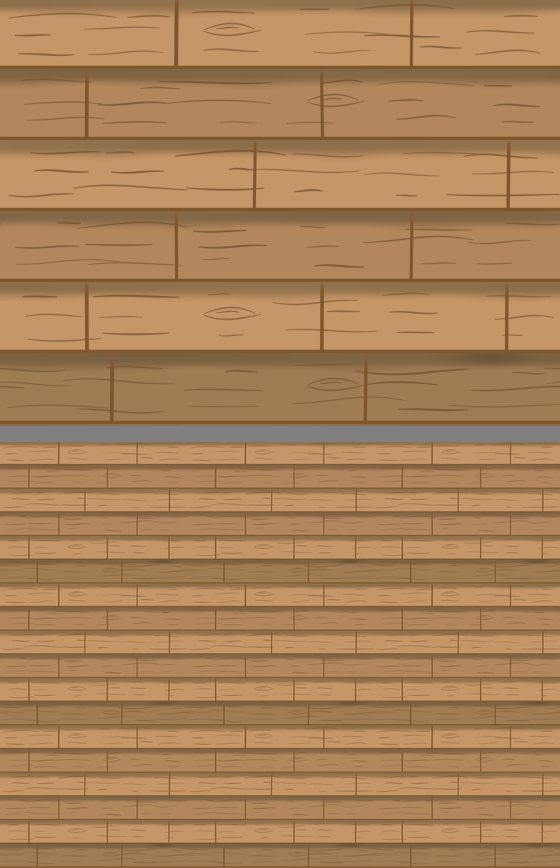
Top, the tile; bottom, the same tile 3 across and 3 down.
Reproduce this texture procedurally as a Shadertoy shader.

```glsl
// Six rows of flat wooden planks with staggered joints, top shadows and sketched grain.

vec3 hash3(vec2 p) {
    vec3 q = fract(p.xyx * vec3(0.1031, 0.1130, 0.0973) + 0.17);
    q += dot(q, q.yxz + 33.33);
    return fract((q.xxy + q.yzz) * q.zyx);
}

// Coverage of a band of the given half width, smoothed over about a pixel
float band(float dist, float halfWidth) {
    float px = 0.75 / iResolution.y;
    return 1.0 - smoothstep(halfWidth - px, halfWidth + px, abs(dist));
}

// Tapered pencil stroke: bend lifts its middle, wave tilts and ripples it
float stroke(vec2 d, float halfLen, float bend, float wave, float halfWidth) {
    float s = d.x / halfLen;
    float taper = max(1.0 - s * s, 0.0);
    float curve = bend * taper + wave * sin(2.6 * s + 40.0 * bend);
    return band(d.y - curve, halfWidth * (0.5 + 0.5 * taper)) * smoothstep(0.0, 0.12, taper);
}

// Signed horizontal offset on the wrapped canvas, in canvas heights
float wrapX(float dx) {
    return (fract(dx + 0.5) - 0.5) * iResolution.x / iResolution.y;
}

// Three lanes of scattered strokes, leaving room for the knot
float grain(float x, float f, float row, float knotX, bool hasKnot) {
    const float CELLS = 6.0;
    float ink = 0.0;
    for (float lane = 0.0; lane < 3.0; lane++) {
        for (float k = -1.0; k <= 1.0; k++) {
            float cell = mod(floor(x * CELLS) + k, CELLS);
            vec2 id = vec2(cell + 3.0, row * 3.0 + lane + 7.0);
            vec3 a = hash3(id), b = hash3(id + 41.0);
            float cx = (cell + 0.25 + 0.5 * a.x) / CELLS;
            if (hasKnot && lane == 1.0 && abs(cx - knotX) < 0.12) continue;
            float cy = 0.24 + 0.26 * lane + 0.13 * (a.y - 0.5);
            float len = 0.024 + 0.116 * pow(a.z, 1.2);
            vec2 d = vec2(wrapX(x - cx), (f - cy) / 6.0);
            float s = stroke(d, len, (b.x - 0.4) * 0.14 * len, (b.y - 0.5) * 0.09 * len,
                             mix(0.0015, 0.0023, b.z));
            ink = max(ink, s * mix(0.65, 0.95, b.z));
        }
    }
    return ink;
}

// Eye-shaped knot: two arcs and a short streak inside
float knot(vec2 d) {
    float arcs = max(stroke(d, 0.062, 0.014, 0.001, 0.0018),
                     stroke(d - vec2(0.006, -0.002), 0.070, -0.010, 0.002, 0.0019));
    return 0.8 * max(arcs, stroke(d - vec2(-0.005, 0.003), 0.027, 0.002, 0.001, 0.0016));
}

void mainImage(out vec4 fragColor, in vec2 fragCoord) {
    vec2 uv = fragCoord / iResolution.xy;

    // Rows, raised so that the lowest gap line lies wholly inside the canvas
    float y = fract(uv.y - 0.0085) * 6.0;
    float row = min(floor(y), 5.0), f = y - row, x = uv.x;

    // Plank tone: alternating rows, with an olive one at the bottom
    vec3 color = mod(row, 2.0) > 0.5 ? vec3(0.772, 0.587, 0.406) : vec3(0.697, 0.530, 0.368);
    if (row < 0.5) color = vec3(0.628, 0.488, 0.330);

    // Soft shadow under the row above, with a wavering lower edge and depth
    float turn = 6.2831853 * x;
    float waver = 0.022 * sin(2.0 * turn + row * 2.1) + 0.012 * sin(5.0 * turn + row * 4.7);
    float shade = 1.0 - smoothstep(0.11, 0.31 + waver, 1.0 - f);
    float depth = (row < 0.5 ? 0.8 : 0.95) + 0.06 * sin(turn + row * 1.7);
    color *= mix(vec3(1.0), vec3(0.715, 0.737, 0.722), shade * depth);
    if (row < 0.5) {
        vec2 smear = vec2(wrapX(x - 0.875) / 0.085, (f - 0.91) / 0.11);
        color *= 1.0 - 0.15 * exp(-dot(smear, smear));
    }

    // Grain and knots
    bool hasKnot = mod(row, 4.0) < 1.5;
    float knotX = mod(row, 2.0) < 0.5 ? 0.595 : 0.41;
    float ink = grain(x, f, row, knotX, hasKnot);
    if (hasKnot) ink = max(ink, knot(vec2(wrapX(x - knotX), (f - 0.53) / 6.0)));
    color = mix(color, vec3(0.445, 0.315, 0.188), 0.86 * ink);

    // Joints between planks, slightly tilted and uneven in width
    float firstJoint[6] = float[6](0.200, 0.155, 0.315, 0.455, 0.155, 0.315);
    float spacing = mod(row, 3.0) < 0.5 ? 0.453 : 0.42;
    float count = row == 1.0 ? 3.0 : 2.0;
    vec3 seam = vec3(0.494, 0.336, 0.176);
    for (float k = 0.0; k < count; k++) {
        vec3 h = hash3(vec2(k + 11.0, row + 23.0));
        float jx = firstJoint[int(row)] + spacing * k - 0.045 * k * (k - 1.0);
        float dx = wrapX(x - jx) + (h.x - 0.5) * 0.005 * (f - 0.5);
        float beyond = max(f - 0.93, 0.0) / 6.0;
        float joint = band(length(vec2(dx, beyond)), mix(0.0035, 0.0047, h.y));
        color = mix(color, seam + 0.04 * smoothstep(0.75, 1.0, f), joint);
    }

    // Gap lines between rows
    color = mix(color, seam, band(min(f, 1.0 - f) / 6.0, 0.0038));
    fragColor = vec4(color, 1.0);
}
```
